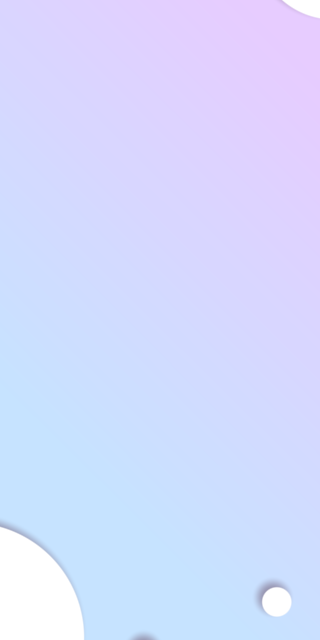
Give the GLSL for this background, as a Shadertoy shader.

```glsl
const vec3 SKY_BLUE = vec3(0.775, 0.890, 1.0);
const vec3 SOFT_PINK = vec3(0.905, 0.800, 1.0);
const vec3 DISC_WHITE = vec3(1.0);
const vec3 SHADOW_MAUVE = vec3(0.46, 0.39, 0.49);

const float RAMP_START = 0.75;
const float RAMP_END = 2.75;
const float STREAK_AMOUNT = 0.012;
const float STREAK_DENSITY = 11.0;

const vec2 SHADOW_OFFSET = vec2(-0.012, 0.014);
const float SHADOW_BLUR = 0.022;
const float SHADOW_STRENGTH = 0.62;

// Each disc holds its centre and radius, in canvas widths.
const int DISC_COUNT = 4;
const vec3 DISCS[DISC_COUNT] = vec3[DISC_COUNT](
    vec3(-0.096, 0.008, 0.359),
    vec3(1.042, 2.182, 0.243),
    vec3(0.865, 0.119, 0.046),
    vec3(0.461, -0.046, 0.045)
);

float hash(float n) {
    return fract(sin(n * 127.1) * 43758.5);
}

float valueNoise(float x) {
    float cell = floor(x);
    float f = fract(x);
    return mix(hash(cell), hash(cell + 1.0), f * f * (3.0 - 2.0 * f));
}

float discDistance(vec2 p, vec3 disc) {
    return length(p - disc.xy) - disc.z;
}

// Diagonal gradient with faint streaks running down to the right.
vec3 background(vec2 p) {
    float diagonal = p.x + p.y;
    float along = p.x - p.y;
    float streak = valueNoise(diagonal * STREAK_DENSITY + 0.3 * along) - 0.5;
    float ramp = (diagonal - RAMP_START) / (RAMP_END - RAMP_START);
    ramp += 2.0 * STREAK_AMOUNT * streak;
    return mix(SKY_BLUE, SOFT_PINK, clamp(ramp, 0.0, 1.0));
}

void mainImage(out vec4 fragColor, in vec2 fragCoord) {
    vec2 p = fragCoord / iResolution.x;
    float pixel = 1.0 / iResolution.x;
    vec3 color = background(p);

    // White discs over soft shadows cast up and left.
    for (int i = 0; i < DISC_COUNT; i++) {
        float shadowDistance = discDistance(p - SHADOW_OFFSET, DISCS[i]);
        float shadow = 1.0 - smoothstep(-SHADOW_BLUR, SHADOW_BLUR, shadowDistance);
        color = mix(color, SHADOW_MAUVE, SHADOW_STRENGTH * shadow);

        float edge = discDistance(p, DISCS[i]);
        color = mix(color, DISC_WHITE, 1.0 - smoothstep(-pixel, pixel, edge));
    }

    fragColor = vec4(color, 1.0);
}
```
